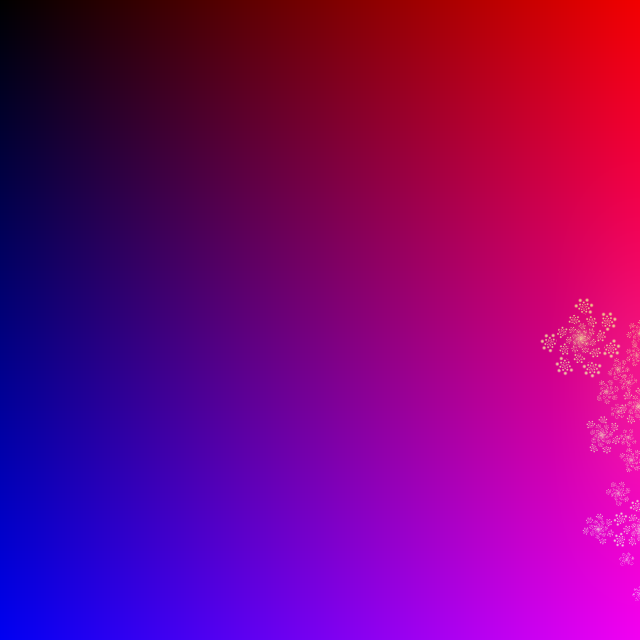
Give the GLSL for this background, as a Shadertoy shader.

```glsl
// Cluster centre (xy) and core radius (z)
const vec3 clusters[16] = vec3[16](
    vec3(0.908, 0.471, 0.036), vec3(0.966, 0.423, 0.010),
    vec3(0.948, 0.388, 0.011), vec3(0.940, 0.320, 0.017),
    vec3(0.986, 0.281, 0.011), vec3(0.966, 0.229, 0.011),
    vec3(0.935, 0.173, 0.014), vec3(1.003, 0.172, 0.027),
    vec3(0.979, 0.125, 0.007), vec3(1.000, 0.479, 0.012),
    vec3(0.995, 0.445, 0.010), vec3(0.982, 0.402, 0.008),
    vec3(0.998, 0.365, 0.017), vec3(0.966, 0.357, 0.007),
    vec3(0.982, 0.316, 0.008), vec3(1.000, 0.072, 0.007));

vec2 direction(float angle) {
    return vec2(cos(angle), sin(angle));
}

vec2 rotate(vec2 p, float angle) {
    vec2 d = direction(angle);
    return vec2(d.x * p.x + d.y * p.y, d.x * p.y - d.y * p.x);
}

// Self-similar rosette: shrinking rings of seven smaller rosettes
float rosette(vec2 p) {
    float sectorStep = 6.28319 / 7.0;
    float core = exp(-5.0 * length(p));
    for (int level = 0; level < 2; level++) {
        float len = max(length(p), 0.001);
        float ring = max(0.0, round(log(1.36 / len) / 0.48));
        float radius = 1.36 * exp(-0.48 * ring);
        float start = 1.48 + 0.45 * ring;
        float sector = round((atan(p.y, p.x) - start) / sectorStep);
        float angle = start + sector * sectorStep;

        // One outer sector stays empty
        if (ring < 0.5 && mod(sector, 7.0) == 1.0) return core;
        p = rotate(p - radius * direction(angle), angle) / (radius * 0.184);
    }
    return core + 1.0 - smoothstep(0.3, 1.7, length(p));
}

float fractalDust(vec2 uv) {
    float light = 0.0;
    for (int i = 0; i < 16; i++) {
        vec2 p = (uv - clusters[i].xy) / clusters[i].z;
        if (dot(p, p) < 4.0)
            light = max(light, rosette(rotate(p, 0.3 * float(i))));
    }
    return min(light, 1.0);
}

void mainImage(out vec4 fragColor, in vec2 fragCoord) {
    vec2 uv = fragCoord / iResolution.xy;

    // Four samples smooth the fine dust
    float dust = 0.0;
    if (uv.x > 0.8) {
        for (int i = 0; i < 4; i++) {
            vec2 offset = vec2(i % 2, i / 2) * 0.5 - 0.25;
            dust += 0.25 * fractalDust((fragCoord + offset) / iResolution.xy);
        }
    }

    // Faint haze along the right edge
    float haze = 0.08 * smoothstep(0.85, 1.0, uv.x)
               * exp(-pow((uv.y - 0.4) / 0.18, 2.0));

    // Red grows rightward, blue grows downward
    vec3 color = 0.95 * vec3(uv.x, 0.0, 1.0 - uv.y);
    color.g = haze;
    color = mix(color, vec3(0.95, 0.9, color.b + 0.1), 0.85 * dust);
    fragColor = vec4(color, 1.0);
}
```
